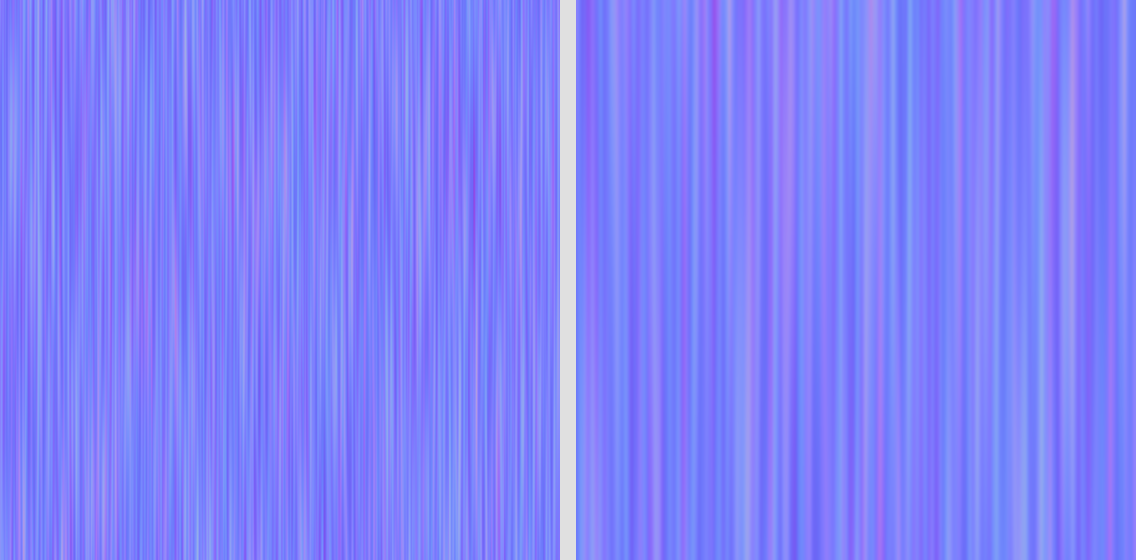
Left, the full canvas; right, a detail of the centre.
A WebGL 1 fragment shader for this texture map:

```glsl
precision highp float;
// Normal map of vertically brushed metal: fine violet and blue streaks.

uniform vec2 u_resolution;

float hash(vec2 p) {
  vec3 q = fract(p.xyx * vec3(0.1031, 0.1030, 0.0973));
  q += dot(q, q.yzx + 33.33);
  return fract((q.x + q.y) * q.z);
}

vec2 gradient(vec2 cell) {
  float angle = 6.2832 * hash(cell);
  return vec2(cos(angle), sin(angle));
}

float fade(float t) {
  return t * t * t * (t * (t * 6.0 - 15.0) + 10.0);
}

// One lattice column, shifted along its length so that rows never line up
float strand(float column, float dx, float y) {
  y += 40.0 * hash(vec2(column, 7.0));
  float row = floor(y);
  float t = y - row;
  return mix(dot(gradient(vec2(column, row)), vec2(dx, t)),
             dot(gradient(vec2(column, row + 1.0)), vec2(dx, t - 1.0)),
             fade(t));
}

// Gradient noise blended between neighbouring strands
float fibre(vec2 p) {
  float column = floor(p.x);
  float t = p.x - column;
  return mix(strand(column, t, p.y), strand(column + 1.0, t - 1.0, p.y), fade(t));
}

// Streaks from faint mottling to hairlines, spread close to one
float brushed(vec2 uv, float seed) {
  float sum = 0.22 * fibre(uv * vec2(17.0, 2.0) + seed);
  sum += 0.38 * fibre(uv * vec2(50.0, 2.0) + seed * 2.0);
  sum += 0.90 * fibre(uv * vec2(125.0, 2.0) + seed * 3.0);
  sum += 1.20 * fibre(uv * vec2(225.0, 2.2) + seed * 5.0);
  return 2.75 * sum;
}

void main() {
  vec2 uv = gl_FragCoord.xy / u_resolution;
  float shade = brushed(uv, 11.0);
  float tint = brushed(uv, 331.0);

  // Surface tilt: shade moves both axes together, tint moves them apart
  vec2 slope = vec2(0.066, 0.104) * shade + vec2(0.060, -0.056) * tint;
  slope.x += 0.013 * (shade * shade + tint * tint - 2.0);

  float height = sqrt(max(1.0 - 1.8 * dot(slope, slope), 0.0)) - 0.015;
  gl_FragColor = vec4(0.5 + 0.5 * vec3(slope, height), 1.0);
}
```
